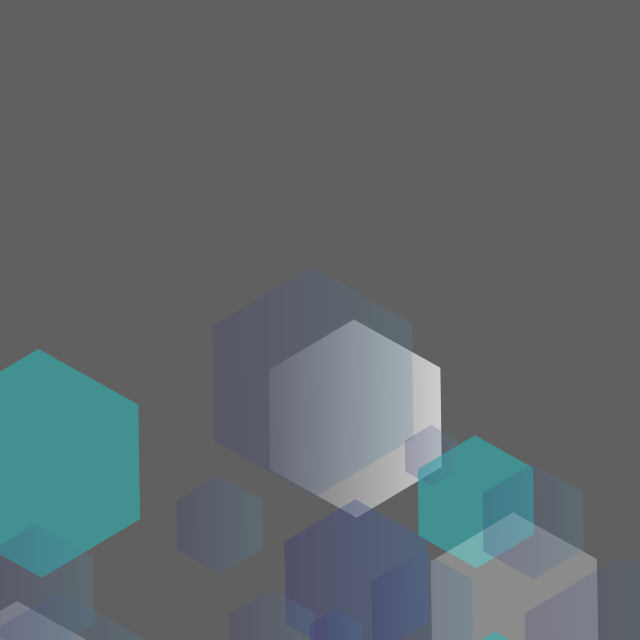
Reproduce this background procedurally as a Shadertoy shader.

```glsl
// Translucent teal, white and violet hexagons piled along the foot of a grey field.

// Signed distance to a hexagon standing on a vertex.
float hexagonDistance(vec2 p, float radius) {
    p = abs(p);
    return max(p.x, dot(p, vec2(0.5, 0.8660254))) - radius * 0.8660254;
}

// Blends a hexagon over the base; its colour and opacity run left to right.
// shape: centre in xy, circumradius in z.
vec3 addHexagon(vec3 base, vec2 p, vec3 shape, vec4 left, vec4 right) {
    vec2 q = p - shape.xy;
    q += 0.0145 * vec2(q.y, -q.x); // slight shared tilt
    float pixel = 1.0 / iResolution.y;
    float coverage = 1.0 - smoothstep(-0.6 * pixel, 0.6 * pixel, hexagonDistance(q, shape.z));
    vec4 tint = mix(left, right, clamp(0.5 + q.x / (1.732 * shape.z), 0.0, 1.0));
    return mix(base, tint.rgb, tint.a * coverage);
}

void mainImage(out vec4 fragColor, in vec2 fragCoord) {
    vec2 p = fragCoord / iResolution.y;
    vec3 color = vec3(0.378);

    // Bright hexagons, back to front
    vec4 teal = vec4(0.18, 0.69, 0.69, 0.6);
    vec4 haze = vec4(1.0, 1.0, 1.0, 0.27);
    color = addHexagon(color, p, vec3(0.555, 0.346, 0.155), vec4(1.0, 1.0, 1.0, 0.1), vec4(1.0, 1.0, 1.0, 0.68));
    color = addHexagon(color, p, vec3(0.0625, 0.276, 0.179), teal, teal);
    color = addHexagon(color, p, vec3(0.7435, 0.216, 0.104), teal, teal);
    color = addHexagon(color, p, vec3(0.804, 0.0495, 0.150), haze, haze);
    color = addHexagon(color, p, vec3(0.0286, -0.094, 0.155), haze, haze);
    color = addHexagon(color, p, vec3(0.775, -0.091, 0.104), teal, teal);

    // Violet glass: centre, radius, opacity
    vec4 glass[11] = vec4[11](
        vec4(0.489, 0.403, 0.180, 0.25),
        vec4(0.6745, 0.288, 0.048, 0.25),
        vec4(0.343, 0.180, 0.0768, 0.25),
        vec4(0.557, 0.091, 0.129, 0.40),
        vec4(0.660, 0.048, 0.091, 0.30),
        vec4(0.833, 0.185, 0.0905, 0.25),
        vec4(0.977, -0.046, 0.180, 0.22),
        vec4(0.4245, 0.003, 0.0768, 0.25),
        vec4(0.525, 0.001, 0.0475, 0.35),
        vec4(0.056, 0.077, 0.104, 0.25),
        vec4(0.095, -0.104, 0.180, 0.25));
    for (int i = 0; i < 11; i++) {
        vec4 g = glass[i];
        // Denser panes lean further towards blue
        vec3 cool = mix(vec3(0.34, 0.54, 0.62), vec3(0.26, 0.42, 0.62), smoothstep(0.25, 0.4, g.w));
        color = addHexagon(color, p, g.xyz, vec4(0.24, 0.22, 0.46, g.w), vec4(cool, g.w));
    }

    fragColor = vec4(color, 1.0);
}
```
